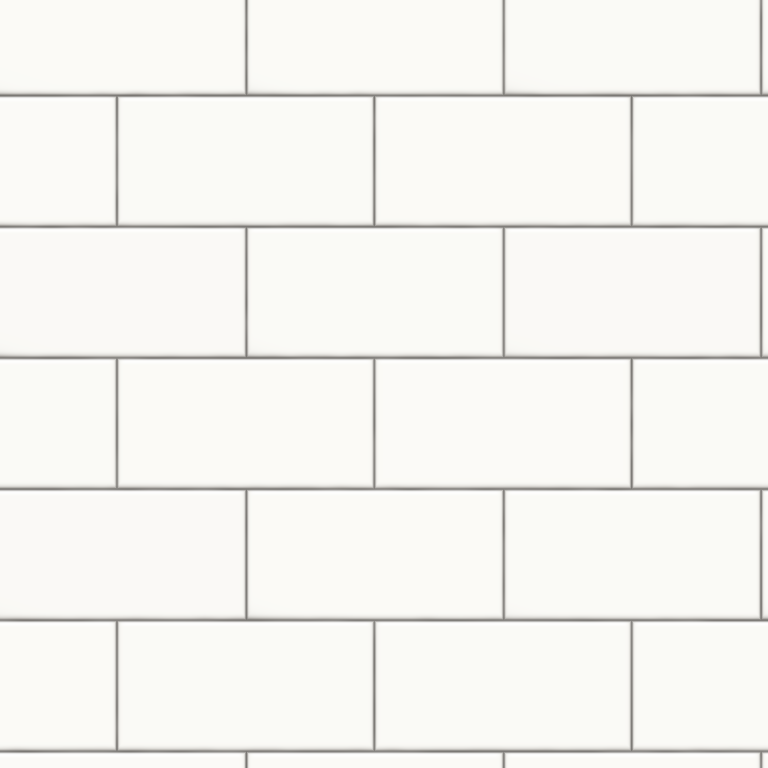
Give the GLSL for this pattern, as a WebGL 2 fragment shader.

```glsl
#version 300 es
precision highp float;
// White glazed wall tiles in a running bond, with thin grey joints.

#define TILE vec2(0.3351, 0.1708)     // spacing of the tiles
#define ORIGIN vec2(0.1523, 0.0215)   // lower left corner of one tile
#define ROW_SHIFT 0.503               // shift of every other row, in tiles
#define JOINT_WIDTH vec2(0.0018, 0.0020)
#define LIP_HEIGHT 0.0048             // shaded lower rim of a tile
#define GLINT_HEIGHT 0.0095           // bright upper rim of a tile
#define WEAR 0.16                     // unevenness of the joint tone
#define GLAZE vec3(0.982, 0.980, 0.965)
#define GROUT vec3(0.465, 0.455, 0.440)
#define RIM vec3(0.720, 0.705, 0.685)

uniform vec2 u_resolution;
out vec4 fragColor;

float hash(vec2 p) {
    vec3 q = fract(vec3(p.xyx) * 0.1031);
    q += dot(q, q.yzx + 33.33);
    return fract((q.x + q.y) * q.z);
}

float valueNoise(vec2 p) {
    vec2 cell = floor(p);
    vec2 f = fract(p);
    f = f * f * (3.0 - 2.0 * f);
    float low = mix(hash(cell), hash(cell + vec2(1.0, 0.0)), f.x);
    float high = mix(hash(cell + vec2(0.0, 1.0)), hash(cell + 1.0), f.x);
    return mix(low, high, f.y);
}

// Soft bell-shaped falloff, equal to 1 at distance 0.
float bell(float dist, float width) {
    float t = dist / width;
    return exp(-t * t);
}

void main() {
    vec2 uv = gl_FragCoord.xy / u_resolution;
    vec2 pixel = 1.0 / u_resolution;

    // Tile index and the distances to its four sides.
    vec2 grid = (uv - ORIGIN) / TILE;
    float row = floor(grid.y);
    float shifted = mod(row, 2.0);
    grid.x -= shifted * ROW_SHIFT;
    vec2 tile = floor(grid);
    vec2 fromLowLeft = fract(grid) * TILE;
    vec2 fromTopRight = TILE - fromLowLeft;
    vec2 edge = min(fromLowLeft, fromTopRight);

    // Glaze with a very slight change of tone between tiles.
    vec3 color = GLAZE + (hash(tile + 17.0) - 0.5) * 0.004;

    // Bright upper rim, fading toward the tile ends.
    float glint = 1.0 - smoothstep(0.004, GLINT_HEIGHT, fromTopRight.y);
    glint *= smoothstep(0.0, 0.012, edge.x);
    color = mix(color, vec3(1.0), glint * 0.9);

    // Shaded lower rim and faint bevels at the sides.
    float wobble = valueNoise(vec2(uv.x * 45.0, row * 7.0 + 60.0));
    float lip = bell(fromLowLeft.y, LIP_HEIGHT) * (0.65 + 0.25 * wobble);
    float bevel = 0.30 * bell(edge.x, 0.0036);
    color = mix(color, RIM, max(lip, bevel));

    // Soft shadow in the lower left corner on the shifted rows.
    float strength = shifted * mix(0.07, 0.13, hash(tile + 5.0));
    float corner = exp(-fromLowLeft.x / 0.022 - fromLowLeft.y / 0.007);
    color -= strength * corner;

    // Joints, with worn and darker stretches along them.
    vec2 width = sqrt(JOINT_WIDTH * JOINT_WIDTH + 0.08 * pixel * pixel);
    vec2 cover = vec2(bell(edge.x, width.x), bell(edge.y, width.y));
    cover *= JOINT_WIDTH / width;
    float nearestColumn = floor(grid.x + 0.5);
    float nearestRow = floor(grid.y + 0.5);
    float wearDown = valueNoise(vec2(nearestColumn * 9.0 + row * 3.0 + 50.0, uv.y * 38.0));
    float wearAcross = valueNoise(vec2(uv.x * 30.0, nearestRow * 11.0 + 90.0));
    cover *= 1.0 - WEAR * vec2(wearDown, wearAcross);
    color = mix(color, GROUT, max(cover.x, cover.y));

    fragColor = vec4(clamp(color, 0.0, 1.0), 1.0);
}
```
